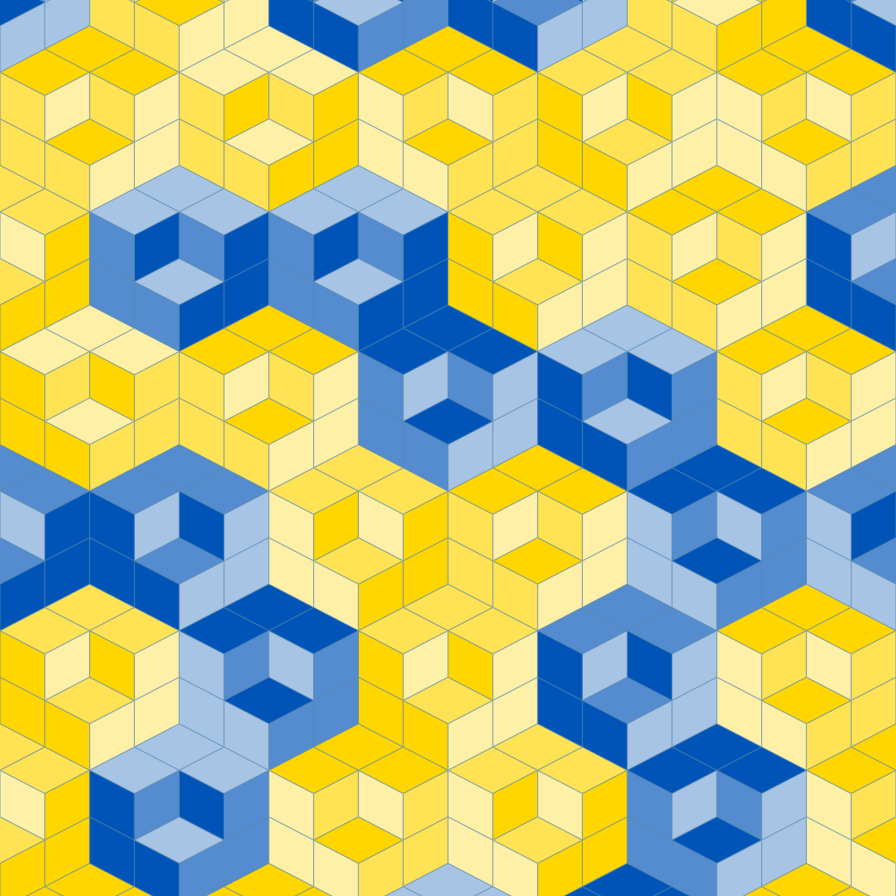
Write a three.js fragment shader that draws this pattern.

```glsl
#define ACROSS 5.0
#define ROW_PITCH 0.1558
#define FIRST_ROW 0.0884
#define LINE_WIDTH 0.0014
#define LINE_ALPHA 0.6
#define LINE_COLOR vec3(0.33, 0.53, 0.68)
#define BLUE_SHARE 0.47
#define SEED 3.7
#define SAMPLES 4

varying vec2 vUv;

float hash(vec2 p) {
  return fract(sin(dot(p, vec2(12.9898, 78.233)) + SEED) * 43758.5453);
}

// Centre of the hexagon around p; hexagons are 4 wide and 3 apart in rows
vec2 hexCenter(vec2 p) {
  vec2 lattice = vec2(4.0, 6.0);
  vec2 even = floor(p / lattice + 0.5) * lattice;
  vec2 odd = (floor(p / lattice) + 0.5) * lattice;
  vec2 toEven = (p - even) * vec2(1.0, 1.1547);
  vec2 toOdd = (p - odd) * vec2(1.0, 1.1547);
  return dot(toEven, toEven) < dot(toOdd, toOdd) ? even : odd;
}

// Shade 0 is deep, 1 is medium, 2 is pale
vec3 palette(bool blue, float shade) {
  vec3 deep = blue ? vec3(0.0, 0.33, 0.72) : vec3(1.0, 0.84, 0.0);
  vec3 pale = blue ? vec3(0.66, 0.77, 0.90) : vec3(1.0, 0.94, 0.66);
  return mix(deep, pale, shade * 0.5);
}

float gridDistance(float x) {
  return abs(fract(x - 0.5) - 0.5);
}

vec3 cubes(vec2 uv, float blur) {
  vec2 unit = vec2(0.25 / ACROSS, ROW_PITCH / 3.0);
  vec2 p = (uv - vec2(0.0, FIRST_ROW)) / unit;
  vec2 center = hexCenter(p);
  vec2 q = p - center;

  // Axes across the vertical, rising and falling edges
  vec3 axes = vec3(q.x, q.y - 0.5 * q.x, q.y + 0.5 * q.x);
  vec3 reach = abs(axes);

  // The notch is a half-size cube turned upside down
  if (max(reach.x, max(reach.y, reach.z)) < 1.0) axes = -axes;

  // Faces: 0 top, 1 right, 2 left
  float face = axes.x > 0.0 ? 1.0 : 2.0;
  if (axes.y > 0.0 && axes.z > 0.0) face = 0.0;

  // Each cube draws a colour family and an order of its shades
  bool blue = hash(center) < BLUE_SHARE;
  float firstShade = floor(3.0 * hash(center + 17.0));
  float turn = hash(center + 41.0) < 0.5 ? 1.0 : 2.0;
  float shade = floor(mod(firstShade + turn * face + 0.5, 3.0));
  vec3 color = palette(blue, shade);

  // Seams run along the two edge directions of the face
  float slant = unit.x * unit.y / length(vec2(unit.x, 0.5 * unit.y));
  float vertical = gridDistance(axes.x) * unit.x;
  float rising = gridDistance(axes.y) * slant;
  float falling = gridDistance(axes.z) * slant;
  float seam = min(vertical, face < 1.5 ? rising : falling);
  if (face < 0.5) seam = min(rising, falling);

  float halfWidth = 0.5 * LINE_WIDTH;
  float line = 1.0 - smoothstep(halfWidth - blur, halfWidth + blur, seam);
  return mix(color, LINE_COLOR, LINE_ALPHA * line);
}

void main() {
  // Average a grid of samples over the pixel
  vec2 pixel = fwidth(vUv);
  float count = float(SAMPLES);
  vec3 sum = vec3(0.0);
  for (int i = 0; i < SAMPLES; i++) {
    for (int j = 0; j < SAMPLES; j++) {
      vec2 offset = (vec2(float(i), float(j)) + 0.5) / count - 0.5;
      sum += cubes(vUv + offset * pixel, 0.5 * pixel.x / count);
    }
  }
  gl_FragColor = vec4(sum / (count * count), 1.0);
}
```
